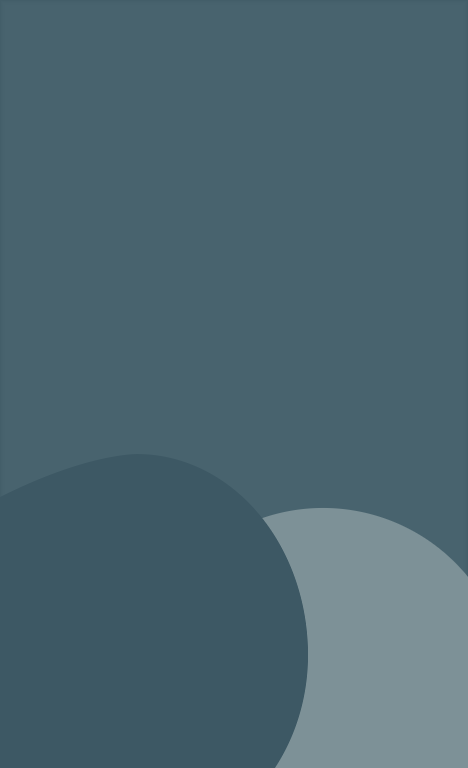
A WebGL 1 fragment shader for this background:

```glsl
precision highp float;
// Slate-blue backdrop with a dark rounded hill overlapping a pale disc at the bottom.

uniform vec2 u_resolution;

#define ASPECT 0.609375
#define BACKDROP vec3(0.282, 0.388, 0.431)
#define HILL_COLOR vec3(0.239, 0.345, 0.392)
#define DISC_COLOR vec3(0.490, 0.569, 0.592)
#define DISC_CENTER vec2(0.4206, 0.0951)
#define DISC_RADIUS 0.2435
#define HILL_CENTER vec2(0.1784, 0.1471)
#define HILL_RADII vec3(0.2227, 0.2617, 0.2487) // right, up, down
#define SHOULDER_DROP 0.883
#define SHOULDER_POWER 1.6
#define BORDER_WIDTH 0.0025
#define BORDER_SHADE 0.6

// Positive inside the disc.
float discDepth(vec2 p) {
  return DISC_RADIUS - length(p - DISC_CENTER);
}

// Positive inside the hill: a sloping left shoulder joined to a right half-ellipse.
float hillDepth(vec2 p) {
  vec2 q = p - HILL_CENTER;
  float shoulder = HILL_RADII.y - SHOULDER_DROP * pow(max(-q.x, 0.0), SHOULDER_POWER) - q.y;
  float radiusY = q.y > 0.0 ? HILL_RADII.y : HILL_RADII.z;
  float ellipse = (1.0 - length(q / vec2(HILL_RADII.x, radiusY))) * radiusY;
  return q.x < 0.0 ? shoulder : ellipse;
}

// Antialiased coverage from a signed depth.
float coverage(float depth) {
  return clamp(depth * u_resolution.y + 0.5, 0.0, 1.0);
}

void main() {
  // Canvas units: height is 1, width is ASPECT.
  vec2 p = gl_FragCoord.xy / u_resolution * vec2(ASPECT, 1.0);

  // Backdrop with a thin shade along the top and sides.
  float border = min(min(p.x, ASPECT - p.x), 1.0 - p.y);
  vec3 color = mix(BACKDROP, HILL_COLOR, BORDER_SHADE * exp(-border / BORDER_WIDTH));

  // Disc behind, hill in front.
  color = mix(color, DISC_COLOR, coverage(discDepth(p)));
  color = mix(color, HILL_COLOR, coverage(hillDepth(p)));

  gl_FragColor = vec4(color, 1.0);
}
```
